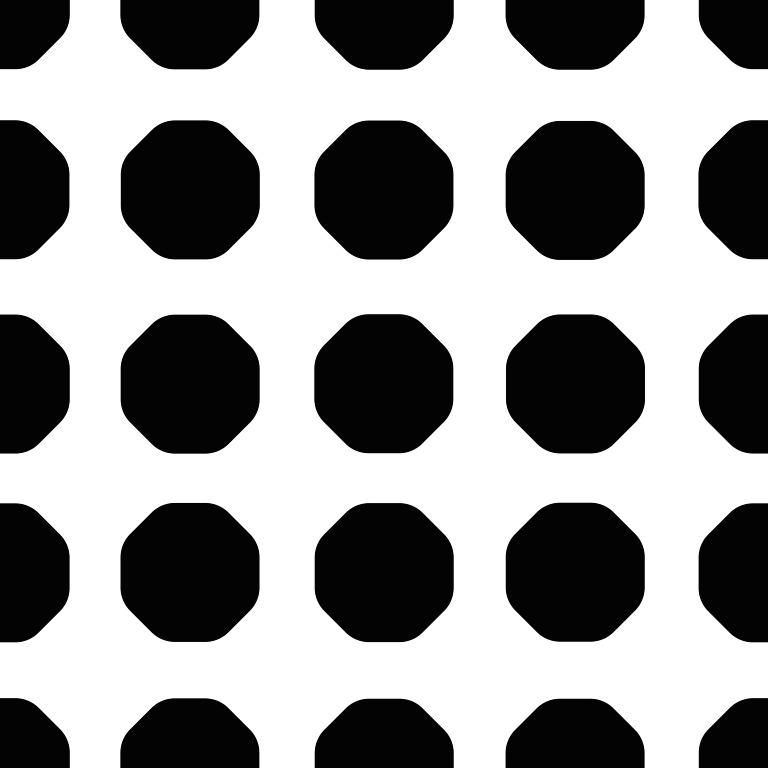
Write a WebGL 1 fragment shader that draws this pattern.

```glsl
precision highp float;

uniform vec2 u_resolution;

const float REPEATS = 4.0;

vec2 hash22(vec2 p) {
  vec3 h = fract(p.xyx * vec3(0.1031, 0.1030, 0.0973));
  h += dot(h, h.yzx + 33.33);
  return fract((h.xx + h.yz) * h.zy);
}

// Signed distance to an octagon of the given apothem, grown by a corner radius
float roundedOctagon(vec2 p, float apothem, float radius) {
  p = abs(p);
  p = vec2(max(p.x, p.y), min(p.x, p.y));
  vec2 foldNormal = vec2(-0.38268, 0.92388);
  p -= 2.0 * max(dot(foldNormal, p), 0.0) * foldNormal;
  vec2 beyond = p - apothem * vec2(1.0, 0.41421);
  return length(max(beyond, 0.0)) + min(beyond.x, 0.0) - radius;
}

// Uneven spacing of the odd columns and rows, plus a slight wobble per dot
vec2 dotOffset(vec2 id) {
  vec2 odd = mod(id, 2.0);
  vec2 drift = odd * mix(vec2(-0.010, 0.018), vec2(-0.003, 0.010), step(2.0, id));
  return drift + (hash22(id + 1.0) - 0.5) * 0.004;
}

void main() {
  vec2 p = gl_FragCoord.xy / u_resolution * REPEATS;

  // Dots sit on the grid corners; wrapped ids keep the edges continuous
  vec2 cell = floor(p + 0.5);
  vec2 id = mod(cell, REPEATS);
  float dist = roundedOctagon(p - cell - dotOffset(id), 0.190, 0.172);

  float pixel = REPEATS / min(u_resolution.x, u_resolution.y);
  float ink = 1.0 - smoothstep(-0.6 * pixel, 0.6 * pixel, dist);
  gl_FragColor = vec4(mix(vec3(1.0), vec3(0.01), ink), 1.0);
}
```
